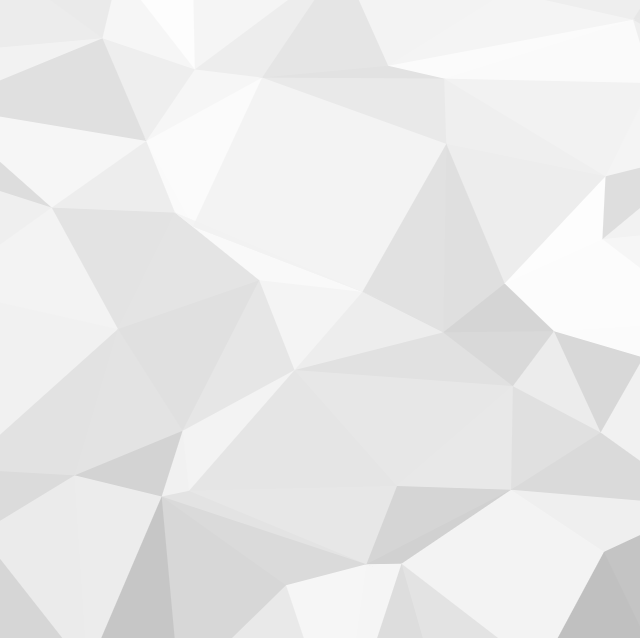
Reproduce this background procedurally as a Shadertoy shader.

```glsl
const vec2 CELLS = vec2(5.3, 6.1); // mesh cells per canvas height, along x and y
const float JITTER = 1.04;        // vertex scatter, 1 = a whole cell
const float TILT = 0.74;          // mesh rotation in radians
const vec2 SEED = vec2(17.0, 43.0);
const float FACET_KINSHIP = 0.5;  // likeness of the two facets in a cell
const float HEIGHT_SHADE = 0.3;   // darkening toward the bottom
const float SHADE_RANGE = 0.17;   // even part of the shading
const float DEEP_SHADE = 0.115;   // extra depth of the few darkest facets
const float DEEP_POWER = 12.0;
const float DIAGONAL_CHANCE = 0.6;
const float LEVEL_BIAS = 0.14;    // preference for the level diagonal

float hash(vec2 p, float salt) {
    vec3 q = fract(vec3(p + SEED, salt + 3.7).xyx * vec3(0.1031, 0.1030, 0.0973) + salt * 0.137);
    q += dot(q, q.yzx + 33.33);
    return fract((q.x + q.y) * q.z);
}

float cross2(vec2 a, vec2 b) {
    return a.x * b.y - a.y * b.x;
}

vec2 meshVertex(vec2 id) {
    return id + 0.5 + JITTER * (vec2(hash(id, 1.0), hash(id, 2.0)) - 0.5);
}

// Signed distance to a line, positive on its left
float edgeDistance(vec2 p, vec2 a, vec2 b) {
    vec2 edge = b - a;
    return cross2(edge, p - a) / max(length(edge), 1e-4);
}

float triangleCoverage(vec2 p, vec2 a, vec2 b, vec2 c, float pixel) {
    float winding = cross2(b - a, c - a) < 0.0 ? -1.0 : 1.0;
    float inside = min(winding * edgeDistance(p, a, b),
                   min(winding * edgeDistance(p, b, c), winding * edgeDistance(p, c, a)));
    return clamp(inside / pixel + 0.5, 0.0, 1.0);
}

// Smaller area of the two triangles sharing diagonal a-c
float splitQuality(vec2 a, vec2 b, vec2 c, vec2 d) {
    return min(cross2(b - a, c - a), cross2(c - a, d - a));
}

// Grey of a facet; smoothstep keeps the blended ranks evenly spread
float facetGrey(vec2 id, float side, float height) {
    float rank = mix(hash(id, 5.0 + side), hash(id, 4.0), FACET_KINSHIP);
    rank = smoothstep(0.0, 1.0, rank);
    rank = mix(rank, 1.0 - clamp(height, 0.0, 1.0), HEIGHT_SHADE);
    rank = smoothstep(0.0, 1.0, rank);
    return 1.0 - SHADE_RANGE * rank - DEEP_SHADE * pow(rank, DEEP_POWER);
}

void mainImage(out vec4 fragColor, in vec2 fragCoord) {
    float c = cos(TILT), s = sin(TILT);
    mat2 turn = mat2(c, s, -s, c);
    vec2 p = turn * (fragCoord / iResolution.y * CELLS);
    float pixel = 0.5 * (CELLS.x + CELLS.y) / iResolution.y;
    vec2 base = floor(p - 0.5);
    float greySum = 0.0, weight = 0.0;

    // Gather facets from the neighbouring cells
    for (int y = -1; y <= 1; y++) {
        for (int x = -1; x <= 1; x++) {
            vec2 id = base + vec2(x, y);
            vec2 q0 = meshVertex(id);
            vec2 q1 = meshVertex(id + vec2(1, 0));
            vec2 q2 = meshVertex(id + vec2(1, 1));
            vec2 q3 = meshVertex(id + vec2(0, 1));

            // Choose a diagonal, avoiding folded splits
            float bias = LEVEL_BIAS + DIAGONAL_CHANCE * (hash(id, 3.0) - 0.5);
            if (splitQuality(q0, q1, q2, q3) + bias < splitQuality(q1, q2, q3, q0)) {
                vec2 first = q0;
                q0 = q1; q1 = q2; q2 = q3; q3 = first;
            }

            float height = dot(q0 + q1 + q2 + q3, turn[1]) * 0.25 / CELLS.y;
            float coverA = triangleCoverage(p, q0, q1, q2, pixel);
            float coverB = triangleCoverage(p, q0, q2, q3, pixel);
            greySum += coverA * facetGrey(id, 0.0, height) + coverB * facetGrey(id, 1.0, height);
            weight += coverA + coverB;
        }
    }

    fragColor = vec4(vec3(greySum / max(weight, 1e-3)), 1.0);
}
```
